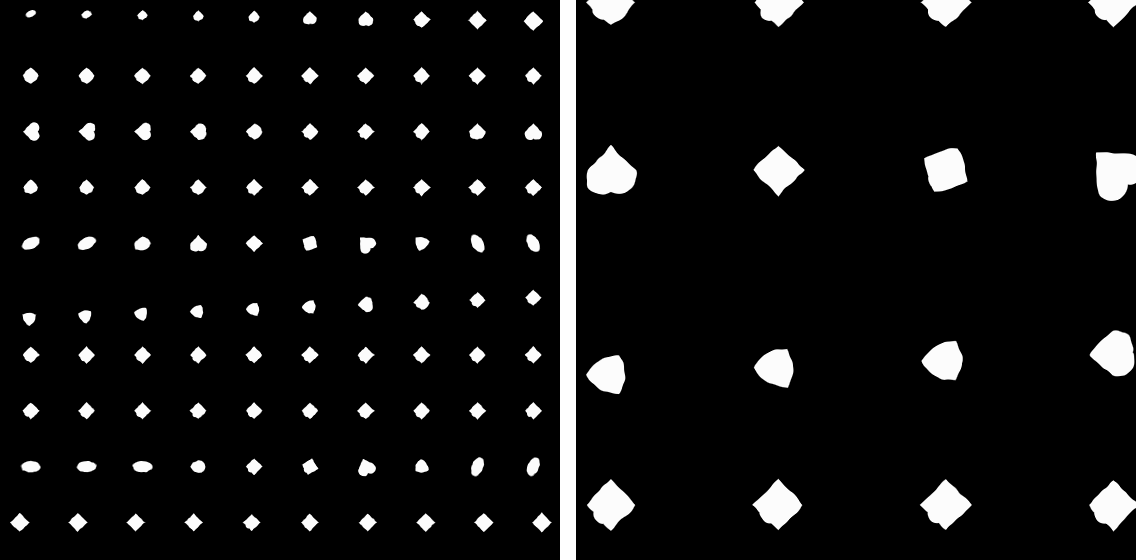
Left, the full canvas; right, a detail of the centre.
Reproduce this pattern procedurally as a WebGL 1 fragment shader.

```glsl
precision highp float;
// A ten by ten sheet of small white blobs on black. Each row morphs one trait
// from left to right: size, roundness, turn or position. Each blob is a blend
// of distance fields: a lobed diamond, a heart, a triangle and an ellipse.

uniform vec2 u_resolution;

const float COUNT = 10.0;                     // repeats across and down
const float PITCH = 0.0997;                   // spacing of the repeats
const vec2 FIRST = vec2(0.0550, 0.9643);      // centre of the top left cell
const float RADIUS = 0.0152;                  // half width of a plain diamond
const float WOBBLE = 0.09;                    // unevenness of the outlines
const vec2 ELLIPSE_AXES = vec2(1.13, 0.66);
const float HEART_SCALE = 1.75;
const vec3 INK = vec3(0.99);
const vec3 PAPER = vec3(0.0);
const float PI = 3.14159;

float hash(vec2 p) {
  vec3 q = fract(vec3(p.xyx) * 0.1031);
  q += dot(q, q.yzx + 33.33);
  return fract((q.x + q.y) * q.z);
}

float noise(vec2 p) {
  vec2 i = floor(p), f = fract(p);
  f = f * f * (3.0 - 2.0 * f);
  return mix(mix(hash(i), hash(i + vec2(1, 0)), f.x),
             mix(hash(i + vec2(0, 1)), hash(i + vec2(1, 1)), f.x), f.y);
}

vec2 rotate(vec2 p, float degrees) {
  float a = radians(degrees), c = cos(a), s = sin(a);
  return vec2(c * p.x + s * p.y, c * p.y - s * p.x);
}

// Regular polygon with a corner at the given angle, blended towards a disc.
float polygon(vec2 p, float sides, float degrees, float roundness) {
  p += 1e-5;
  float wedge = 2.0 * PI / sides;
  float a = mod(atan(p.y, p.x) - radians(degrees), wedge) - 0.5 * wedge;
  float flatSided = length(p) * cos(a) - cos(0.5 * wedge);
  return mix(flatSided, length(p) - 0.86, roundness);
}

float ellipse(vec2 p, float degrees) {
  return (length(rotate(p, degrees) / ELLIPSE_AXES) - 1.0) * ELLIPSE_AXES.y;
}

// Heart whose tip points along the given angle.
float heart(vec2 p, float degrees) {
  p = rotate(p, degrees + 90.0) / HEART_SCALE + vec2(0.0, 0.53);
  p.x = abs(p.x);
  if (p.x + p.y > 1.0) return HEART_SCALE * (length(p - vec2(0.25, 0.75)) - 0.3536);
  float edge = min(length(p - vec2(0, 1)), length(p - 0.5 * max(p.x + p.y, 0.0)));
  return HEART_SCALE * edge * sign(p.x - p.y);
}

float peak(float x, float centre, float width) {
  return max(0.0, 1.0 - abs(x - centre) / width);
}

float fadeOut(float from, float to, float x) {
  return 1.0 - smoothstep(from, to, x);
}

// Distance to the blob of one cell, in units of RADIUS.
float blob(vec2 p, float col, float row) {
  float size = 1.0, roundness = 0.04, turn = 0.0, lobe = 0.4;
  vec2 shift = vec2(0.0);
  vec2 hrt = vec2(0.0), tri = vec2(0.0), ell = vec2(0.0);  // weight, angle

  if (row == 0.0) {            // grows and sinks
    size = mix(0.56, 1.17, pow(col / 9.0, 1.3));
    shift.y = 0.74 - 0.097 * col;
    ell = vec2(fadeOut(0.0, 3.0, col), 25.0);
    tri = vec2(0.6 * peak(col, 3.5, 2.0), 90.0);
    hrt = vec2(peak(col, 5.5, 1.6), 90.0);
    lobe = 0.4 * fadeOut(7.0, 9.0, col);
  } else if (row == 1.0) {     // sharpens
    roundness = mix(0.4, 0.04, min(col / 5.0, 1.0));
  } else if (row == 2.0) {     // heart to diamond to heart
    hrt = col < 6.0 ? vec2(fadeOut(1.0, 6.0, col), 180.0)
                    : vec2(0.85 * smoothstep(7.0, 9.0, col), 90.0);
  } else if (row == 3.0) {     // loses its broad base
    tri = vec2(0.5 * fadeOut(0.0, 6.0, col), 90.0);
  } else if (row == 4.0) {     // turns, ellipse to ellipse
    turn = -28.0 * step(5.0, col);
    roundness += 0.3 * peak(col, 5.0, 1.0);
    hrt = col < 5.0 ? vec2(peak(col, 2.7, 1.3), 90.0) : vec2(peak(col, 6.0, 1.0), 135.0);
    tri = vec2(peak(col, 7.0, 1.0), 135.0);
    ell = col < 5.0 ? vec2(fadeOut(1.0, 3.0, col), 25.0) : vec2(step(8.0, col), 120.0);
    lobe *= 1.0 - peak(col, 4.0, 1.0);
  } else if (row == 5.0) {     // climbs
    size = 0.96;
    shift = vec2(-0.17 * fadeOut(0.0, 8.0, col), 0.27 * col - 2.27);
    tri = vec2(fadeOut(4.0, 7.0, col), 150.0 + 10.0 * min(col, 3.0));
    hrt = vec2(0.7 * peak(col, 6.0, 2.0), 185.0);
  } else if (row == 8.0) {     // turns the other way
    turn = -14.0 * peak(col, 5.0, 1.0);
    hrt = vec2(peak(col, 6.0, 1.0), 110.0);
    tri = col < 5.0 ? vec2(0.8 * peak(col, 3.0, 1.0), 180.0) : vec2(peak(col, 7.0, 1.0), 95.0);
    ell = col < 5.0 ? vec2(fadeOut(2.0, 3.5, col), 0.0) : vec2(step(8.0, col), 68.0);
  } else if (row == 9.0) {     // spreads sideways
    shift.x = 0.255 * col - 1.3;
    size = 1.0 + 0.03 * abs(col - 4.0);
    lobe *= peak(col, 4.0, 4.0);
  }

  p = (p - shift) / size;
  float d = polygon(p, 4.0, 90.0 + turn, roundness);
  d = min(d, length(p + 0.32) - lobe);
  d = mix(d, heart(p, hrt.y), hrt.x);
  d = mix(d, polygon(p, 3.0, tri.y, 0.5), tri.x);
  d = mix(d, ellipse(p, ell.y), ell.x);
  float wobble = (noise(p * 3.0 + 20.0 + vec2(col, row) * 7.3) - 0.5) * WOBBLE;
  return (d + wobble) * size;
}

void main() {
  vec2 place = (gl_FragCoord.xy / u_resolution - FIRST) / PITCH;
  vec2 cell = floor(place + 0.5);
  vec2 local = (place - cell) * PITCH / RADIUS;
  float col = cell.x, row = abs(cell.y);
  float inside = step(0.0, col) * step(col, COUNT - 1.0) * step(row, COUNT - 1.0);
  float pixel = 1.0 / (RADIUS * min(u_resolution.x, u_resolution.y));
  float cover = inside * clamp(0.5 - blob(local, col, row) / pixel, 0.0, 1.0);
  gl_FragColor = vec4(mix(PAPER, INK, cover), 1.0);
}
```
